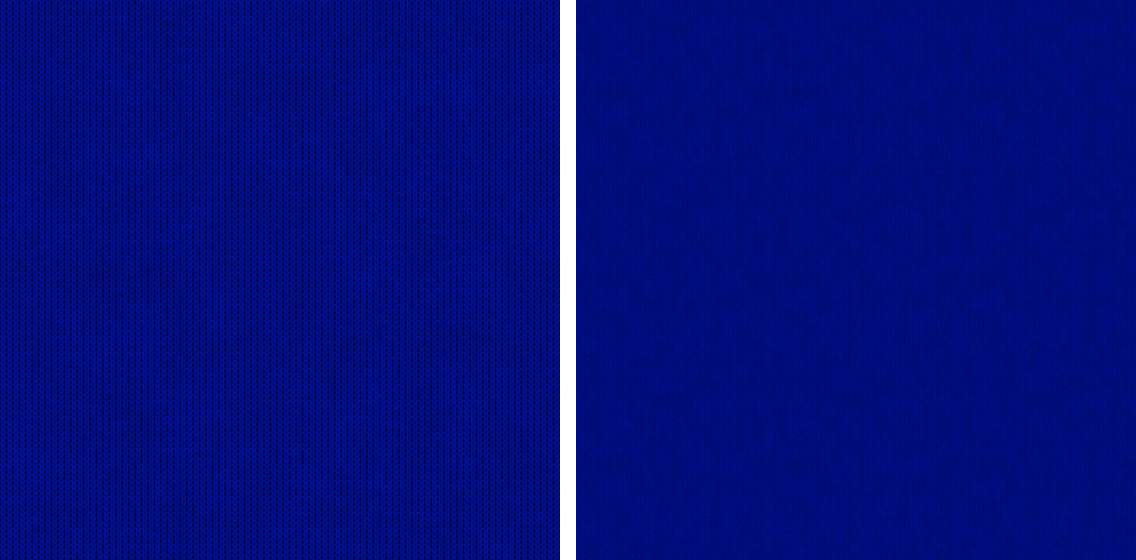
Left, the tile; right, the same tile 3 across and 3 down.
Give the GLSL for this texture, as a WebGL 2 fragment shader.

```glsl
#version 300 es
precision highp float;
// Fine blue stocking-knit cloth. Each cell holds one stitch: two rounded yarn legs
// that rise from the sides and arch together, leaving a dark soft gap between them.
// Rows overlap by taking the highest yarn; ids and noise wrap, so the cloth tiles.

uniform vec2 u_resolution;
out vec4 outColor;

const vec2 STITCHES = vec2(87.0, 105.0);       // repeats across and down
const float LEG_LENGTH = 1.32;                 // in rows, above 1 so rows overlap
const float LEG_FOOT = 0.36;                   // distance of leg from gap axis, bottom
const float LEG_TIP = 0.145;                   // the same at the top
const float YARN_RADIUS = 0.205;               // in columns
const float SEAM_LEVEL = 0.56;                 // height of the floor between columns
const float TONE_VARIATION = 0.16;             // brightness change per stitch
const float SHAPE_VARIATION = 0.06;            // leg width change per stitch
const float LEAN_VARIATION = 0.06;             // gap width change per stitch
const float ROW_WOBBLE = 0.16;                 // vertical shift per column
const float CLOTH_VARIATION = 0.08;            // broad uneven shading
const vec2 CLOTH_CELLS = vec2(14.0, 9.0);      // whole number of noise cells
const int SAMPLES = 3;                         // smoothing grid per side

const vec3 GAP_COLOR = vec3(0.0, 0.0, 0.22);
const vec3 YARN_COLOR = vec3(0.0, 0.03, 0.44);
const vec3 LIGHT_COLOR = vec3(0.0, 0.077, 0.59);

vec2 hash2(vec2 p) {
    vec3 q = fract(p.xyx * vec3(0.1031, 0.1030, 0.0973));
    q += dot(q, q.yzx + 33.33);
    return fract((q.xx + q.yz) * q.zy);
}

// Gradient noise that wraps after 'period' cells
float gradientDot(vec2 cell, vec2 offset, vec2 period) {
    float angle = 6.2832 * hash2(mod(cell, period) + 17.0).x;
    return dot(vec2(cos(angle), sin(angle)), offset);
}

float wrappedNoise(vec2 p, vec2 period) {
    vec2 i = floor(p), f = fract(p);
    vec2 s = f * f * f * (f * (f * 6.0 - 15.0) + 10.0);
    vec2 e = vec2(1.0, 0.0);
    float low = mix(gradientDot(i, f, period),
                    gradientDot(i + e, f - e, period), s.x);
    float high = mix(gradientDot(i + e.yx, f - e.yx, period),
                     gradientDot(i + 1.0, f - 1.0, period), s.x);
    return mix(low, high, s.y);
}

// Height of one pair of legs; side is the distance from the gap axis
float legHeight(float side, float rise, vec2 id) {
    vec2 cell = mod(id, STITCHES);
    vec2 rnd = hash2(cell) - 0.5;
    float lean = LEAN_VARIATION * (hash2(cell + 131.0).x - 0.5);
    float t = rise / LEG_LENGTH;
    float axis = mix(LEG_FOOT, LEG_TIP + lean, smoothstep(0.1, 0.95, t));
    float radius = YARN_RADIUS + SHAPE_VARIATION * rnd.x;
    float d = (side - axis) / radius;
    float roundness = pow(max(0.0, 1.0 - d * d), 0.6);
    float ends = smoothstep(-0.12, 0.2, t) * (1.0 - smoothstep(0.74, 1.0, t));
    return roundness * ends * (1.0 + TONE_VARIATION * rnd.y);
}

float knitHeight(vec2 uv) {
    vec2 p = uv * STITCHES;
    float column = floor(p.x + 0.5);
    float side = abs(p.x - column);
    p.y += ROW_WOBBLE * (hash2(vec2(mod(column, STITCHES.x), 211.0)).x - 0.5);
    float row = floor(p.y);
    float height = SEAM_LEVEL * smoothstep(0.14, 0.46, side);
    for (int k = 0; k < 2; k++) {
        float below = float(k);
        height = max(height, legHeight(side, p.y - row + below, vec2(column, row - below)));
    }
    return height;
}

vec3 knitColor(float height) {
    vec3 shade = mix(GAP_COLOR, YARN_COLOR, smoothstep(0.0, 0.6, height));
    return mix(shade, LIGHT_COLOR, smoothstep(0.42, 0.98, height));
}

void main() {
    vec3 color = vec3(0.0);
    for (int j = 0; j < SAMPLES; j++) {
        for (int i = 0; i < SAMPLES; i++) {
            vec2 shift = (vec2(i, j) + 0.5) / float(SAMPLES) - 0.5;
            color += knitColor(knitHeight((gl_FragCoord.xy + shift) / u_resolution));
        }
    }
    color /= float(SAMPLES * SAMPLES);

    // Broad uneven shading of the cloth
    vec2 uv = gl_FragCoord.xy / u_resolution;
    color *= 1.0 + CLOTH_VARIATION * wrappedNoise(uv * CLOTH_CELLS, CLOTH_CELLS);
    outColor = vec4(color, 1.0);
}
```
